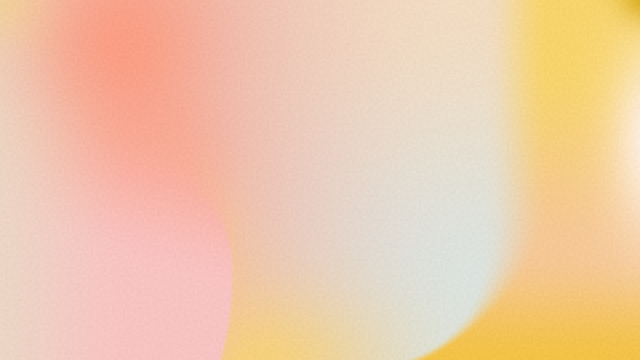
A Shadertoy shader for this background:

```glsl
#define ASPECT 1.7778
#define GRAIN_SCALE 135.0
#define GRAIN_AMOUNT 0.024
#define PETAL_CENTER vec2(0.176, 0.24)
#define PETAL_RADIUS 0.47
#define PETAL_STRETCH 0.72
#define PANEL_CORNER vec2(0.98, 0.42)
#define PANEL_RADIUS 0.455
#define CORAL_LEAN 0.35

const vec3 MIST   = vec3(0.86, 0.885, 0.87);
const vec3 CREAM  = vec3(0.945, 0.86, 0.76);
const vec3 BLUSH  = vec3(0.93, 0.76, 0.71);
const vec3 SAND   = vec3(0.92, 0.84, 0.77);
const vec3 CORAL  = vec3(0.98, 0.62, 0.52);
const vec3 PINK   = vec3(0.97, 0.765, 0.76);
const vec3 PEACH  = vec3(0.96, 0.78, 0.58);
const vec3 YELLOW = vec3(0.97, 0.83, 0.42);
const vec3 GOLD   = vec3(0.95, 0.76, 0.27);
const vec3 OLIVE  = vec3(0.84, 0.66, 0.08);
const vec3 PEARL  = vec3(0.99, 0.94, 0.91);

vec2 randomGradient(vec2 cell) {
    vec3 h = fract(cell.xyx * vec3(0.1031, 0.1030, 0.0973));
    h += dot(h, h.yzx + 33.33);
    float angle = 6.2832 * fract((h.x + h.y) * h.z);
    return vec2(cos(angle), sin(angle));
}

float gradientNoise(vec2 p) {
    vec2 i = floor(p), f = p - i;
    vec2 u = f * f * f * (f * (f * 6.0 - 15.0) + 10.0);
    vec2 e = vec2(0.0, 1.0);
    float low = mix(dot(randomGradient(i), f),
                    dot(randomGradient(i + e.yx), f - e.yx), u.x);
    float high = mix(dot(randomGradient(i + e.xy), f - e.xy),
                     dot(randomGradient(i + e.yy), f - e.yy), u.x);
    return mix(low, high, u.y);
}

float glow(vec2 p, vec2 center, vec2 radius) {
    vec2 q = (p - center) / radius;
    return exp(-dot(q, q));
}

// 1 inside the shape, 0 outside, blurred over +-softness
float softFill(float dist, float softness) {
    return 1.0 - smoothstep(-softness, softness, dist);
}

// Signed distance to the petal, a circle stretched downward
float petalDistance(vec2 p) {
    vec2 q = p - PETAL_CENTER;
    q.y *= q.y < 0.0 ? PETAL_STRETCH : 1.0;
    return length(q) - PETAL_RADIUS;
}

// Signed distance to the panel with its rounded lower right corner
float panelDistance(vec2 p) {
    vec2 q = p - PANEL_CORNER;
    return length(vec2(max(q.x, 0.0), min(q.y, 0.0))) - PANEL_RADIUS;
}

vec3 panelColor(vec2 p, float petalDist) {
    vec3 c = mix(MIST, CREAM, smoothstep(0.2, 1.0, p.y));
    c = mix(BLUSH, c, smoothstep(0.5, 1.3, p.x));
    c = mix(c, SAND, 1.0 - smoothstep(0.0, 0.35, p.x));
    c = mix(c, YELLOW, 0.9 * glow(p, vec2(0.66, -0.03), vec2(0.36, 0.21)));
    // Warm rim beside the petal
    float rim = exp(-max(petalDist, 0.0) / 0.06) * (1.0 - smoothstep(0.4, 0.7, p.y));
    c = mix(c, PEACH, 0.65 * rim);
    // Coral leans right as it descends
    vec2 leaned = p - vec2(CORAL_LEAN * max(0.75 - p.y, 0.0), 0.0);
    c = mix(c, CORAL, glow(leaned, vec2(0.34, 0.86), vec2(0.27, 0.38)));
    return mix(c, YELLOW, 0.4 * glow(p, vec2(0.0, 1.02), vec2(0.13)));
}

vec3 columnColor(vec2 p) {
    vec3 c = mix(PEACH, YELLOW, smoothstep(0.3, 0.85, p.y));
    c = mix(GOLD, c, smoothstep(-0.02, 0.3, p.y));
    c = mix(c, PEARL, glow(p, vec2(1.82, 0.61), vec2(0.12, 0.27)));
    return mix(c, OLIVE, glow(p, vec2(1.80, 1.02), vec2(0.075)));
}

vec3 petalColor(vec2 p) {
    float warmth = smoothstep(0.28, 0.74, p.y + 0.25 * (p.x - 0.2));
    vec3 c = mix(PINK, CORAL, 0.8 * warmth);
    return mix(c, SAND, 1.0 - smoothstep(-0.08, 0.38, p.x));
}

void mainImage(out vec4 fragColor, in vec2 fragCoord) {
    vec2 p = fragCoord / iResolution.xy * vec2(ASPECT, 1.0);

    // Panel over the amber column, sharper toward the bottom
    float petalDist = petalDistance(p);
    float panelSoftness = mix(0.012, 0.095, smoothstep(0.0, 0.42, p.y));
    float panel = softFill(panelDistance(p), panelSoftness);
    vec3 color = mix(columnColor(p), panelColor(p, petalDist), panel);

    // Petal, crisp at the lower right and melting upward
    float petalSoftness = mix(0.008, 0.2, smoothstep(0.32, 0.7, p.y));
    color = mix(color, petalColor(p), softFill(petalDist, petalSoftness));

    // Fine paper grain
    color += GRAIN_AMOUNT * gradientNoise(p * GRAIN_SCALE);
    fragColor = vec4(clamp(color, 0.0, 1.0), 1.0);
}
```
